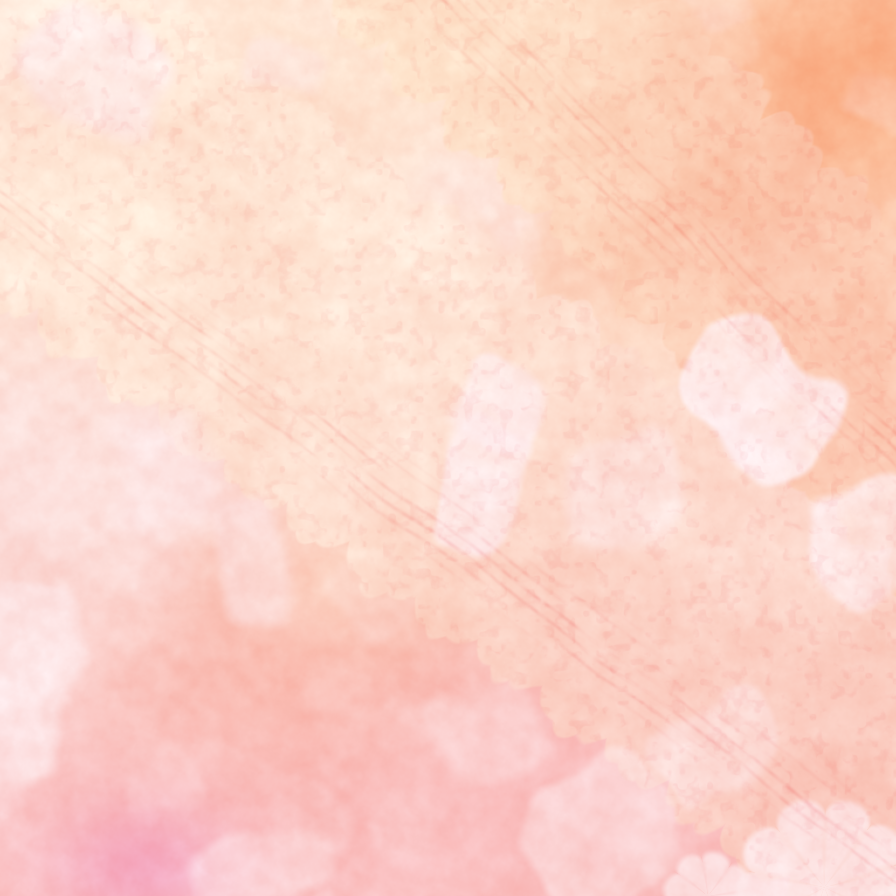
Give the GLSL for this background, as a Shadertoy shader.

```glsl
// Pastel peach and pink wash with two diagonal lace ribbons, soft sugar cubes and blossoms.

const vec3 CREAM = vec3(1.0, .92, .85);
const vec3 BUTTER = vec3(.995, .885, .785);
const vec3 PEACH = vec3(.985, .795, .705);
const vec3 ORANGE = vec3(.98, .675, .51);
const vec3 CORAL = vec3(.98, .72, .67);
const vec3 ROSE = vec3(.98, .745, .745);
const vec3 MAGENTA = vec3(.955, .63, .74);
const vec3 BLUSH = vec3(.99, .88, .87);
const vec3 SUGAR = vec3(.995, .915, .92);

const vec2 LOW_ACROSS = vec2(.6, .8);        // unit normals of the ribbons
const vec2 HIGH_ACROSS = vec2(.7071, .7071);
const vec2 LOW_SPAN = vec2(.548, .89);       // ribbon edges along the normals
const vec2 HIGH_SPAN = vec2(.978, 1.218);
const float SCALLOP = .088;    // length of one lace scallop
const float CLOUD = .085;      // strength of the broad mottling
const float GRAIN = .07;       // strength of the fine mottling
const float LACE_DEPTH = .075; // strength of the thread pattern
const float SHARDS = 7.0;      // scattered crystals per canvas side
const float PI = 3.14159;

float hash(vec2 p) { return fract(sin(dot(p, vec2(127.1, 311.7))) * 43758.5453); }

float noise(vec2 p) {
  vec2 i = floor(p), f = fract(p);
  f = f * f * (3.0 - 2.0 * f);
  return mix(mix(hash(i), hash(i + vec2(1, 0)), f.x),
             mix(hash(i + vec2(0, 1)), hash(i + vec2(1, 1)), f.x), f.y);
}

float fbm(vec2 p) {
  float sum = 0.0, amp = .5;
  for (int i = 0; i < 5; i++) {
    sum += amp * noise(p);
    p = mat2(1.6, 1.2, -1.2, 1.6) * p + 3.7;
    amp *= .5;
  }
  return sum;
}

// Gaussian glow; area holds centre and radii
void wash(inout vec3 col, vec2 p, vec3 tint, float amount, vec4 area) {
  vec2 d = (p - area.xy) / area.zw;
  col = mix(col, tint, amount * exp(-dot(d, d)));
}

// Soft rounded block; box holds centre and half size
void cube(inout vec3 col, vec2 p, vec4 box, float angle, float soft, float alpha) {
  vec2 d = p - box.xy;
  float c = cos(angle), s = sin(angle);
  d = mat2(c, -s, s, c) * d;
  d += .028 * (vec2(noise(p * 19.0), noise(p * 19.0 + 9.0)) - .5);
  float corner = .6 * min(box.z, box.w);
  vec2 q = abs(d) - box.zw + corner;
  float dist = length(max(q, 0.0)) + min(max(q.x, q.y), 0.0) - corner;
  float face = alpha * (.92 + .6 * (fbm(p * 24.0) - .5));
  col = mix(col, SUGAR, clamp(face, 0.0, 1.0) * (1.0 - smoothstep(-soft, soft, dist)));
}

// Faint crystals, one per cell of a loose grid
void scatter(inout vec3 col, vec2 p) {
  for (int k = 0; k < 9; k++) {
    vec2 id = floor(p * SHARDS) + vec2(k % 3, k / 3) - 1.0;
    float r = hash(id + 4.0);
    vec2 centre = (id + vec2(hash(id), hash(id + 17.0))) / SHARDS;
    cube(col, p, vec4(centre, .02 + .03 * r, .04), r * 6.0, .008, .24 * hash(id + 31.0));
  }
}

// Rosette of overlapping petals
void blossom(inout vec3 col, vec2 p, vec2 centre, float radius, float petals) {
  vec2 d = p - centre;
  float lobe = abs(cos(.5 * petals * atan(d.y, d.x) + 2.0 * noise(p * 9.0)));
  float dist = length(d) - radius * (.8 + .2 * sqrt(lobe));
  float vein = .68 + .17 * smoothstep(0.0, .5, lobe);
  col = mix(col, SUGAR, vein * (1.0 - smoothstep(-.005, .005, dist)));
}

// Scalloped ribbon: x is coverage, y is the thread pattern
vec2 lace(vec2 p, vec2 across, vec2 span) {
  float v = dot(p, across), u = dot(p, vec2(across.y, -across.x));
  float wave = PI * (u + .02 * noise(p * 14.0)) / SCALLOP;
  float ruffle = .022 * abs(sin(wave)) + .008 * abs(sin(wave * 3.0)) + .014 * (noise(p * 32.0) - .5);
  float cover = smoothstep(-.003, .003, min(v - span.x, span.y - v) + ruffle);
  float border = smoothstep(.03, .06, v - span.x) * (1.0 - smoothstep(.09, .13, v - span.x));
  float rows = pow(.5 + .5 * sin(v * 480.0 + 5.0 * noise(p * 12.0)), 3.0);
  float wear = smoothstep(.3, .65, fbm(vec2(u * 14.0, v * 50.0)));
  float stitches = .4 + .9 * noise(vec2(u * 150.0, v * 120.0));
  float curls = 1.0 - smoothstep(0.0, .16, abs(fbm(p * 38.0) - .48));
  float holes = smoothstep(.45, .75, noise(p * 130.0));
  return vec2(cover, cover * (border * rows * stitches * wear + .6 * curls * holes));
}

void mainImage(out vec4 fragColor, in vec2 fragCoord) {
  vec2 p = fragCoord / iResolution.xy;

  // Background wash
  vec3 col = mix(ROSE, mix(CREAM, PEACH, .25), smoothstep(.1, .7, p.y));
  wash(col, p, BLUSH, .9, vec4(.02, .43, .3, .25));
  wash(col, p, CORAL, .65, vec4(.32, .25, .2, .12));
  wash(col, p, PEACH, .7, vec4(.4, .36, .15, .09));
  wash(col, p, MAGENTA, .8, vec4(.16, .03, .1, .07));
  wash(col, p, CORAL, .95, vec4(1.0, .5, .18, .2));
  wash(col, p, PEACH, .9, vec4(.66, .7, .13, .1));
  wash(col, p, BLUSH, .5, vec4(.52, .78, .08, .07));
  wash(col, p, ORANGE, .95, vec4(.96, .92, .24, .2));
  wash(col, p, SUGAR, .8, vec4(.02, .96, .13, .13));
  scatter(col, p);

  // Lace ribbons
  vec2 low = lace(p, LOW_ACROSS, LOW_SPAN), high = lace(p, HIGH_ACROSS, HIGH_SPAN);
  float fall = smoothstep(.1, 1.0, p.x - .35 * p.y + .25);
  float warm = smoothstep(.5, 1.0, p.x - .3 * p.y + .3);
  col = mix(col, mix(CREAM, mix(PEACH, BLUSH, .4), fall), .76 * low.x);
  col = mix(col, mix(BUTTER, mix(PEACH, ORANGE, .15), warm), .82 * high.x);

  // Sugar cubes and blossoms
  cube(col, p, vec4(.11, .92, .08, .065), -.6, .012, .65);
  cube(col, p, vec4(.31, .93, .042, .03), -.2, .008, .45);
  cube(col, p, vec4(.185, .47, .052, .068), .1, .024, .65);
  cube(col, p, vec4(.285, .375, .04, .065), .2, .012, .6);
  cube(col, p, vec4(.02, .24, .06, .115), -.15, .01, .72);
  cube(col, p, vec4(.555, .55, .048, .052), -.3, .006, .8);
  cube(col, p, vec4(.537, .46, .046, .074), -.25, .006, .8);
  cube(col, p, vec4(.7, .45, .058, .058), .2, .01, .5);
  cube(col, p, vec4(.85, .552, .088, .068), -.66, .005, .9);
  cube(col, p, vec4(.975, .395, .068, .064), .4, .006, .78);
  cube(col, p, vec4(.54, .18, .06, .05), .5, .01, .35);
  cube(col, p, vec4(.675, .065, .08, .08), .4, .008, .52);
  cube(col, p, vec4(.8, .165, .07, .045), .6, .008, .5);
  cube(col, p, vec4(.29, .03, .075, .038), .25, .01, .42);
  blossom(col, p, vec2(.92, .01), .1, 9.0);
  blossom(col, p, vec2(.79, 0.0), .05, 8.0);

  // Threads, clouds and fine grain
  col -= LACE_DEPTH * max(low.y, high.y) * vec3(.12, 1.0, .9);
  float cloud = fbm(p * 8.0 + 2.0) - .48, fine = fbm(p * 55.0) - .48;
  col += (CLOUD * cloud + GRAIN * fine) * vec3(.2, 1.3, 1.5);
  fragColor = vec4(clamp(col, 0.0, 1.0), 1.0);
}
```
